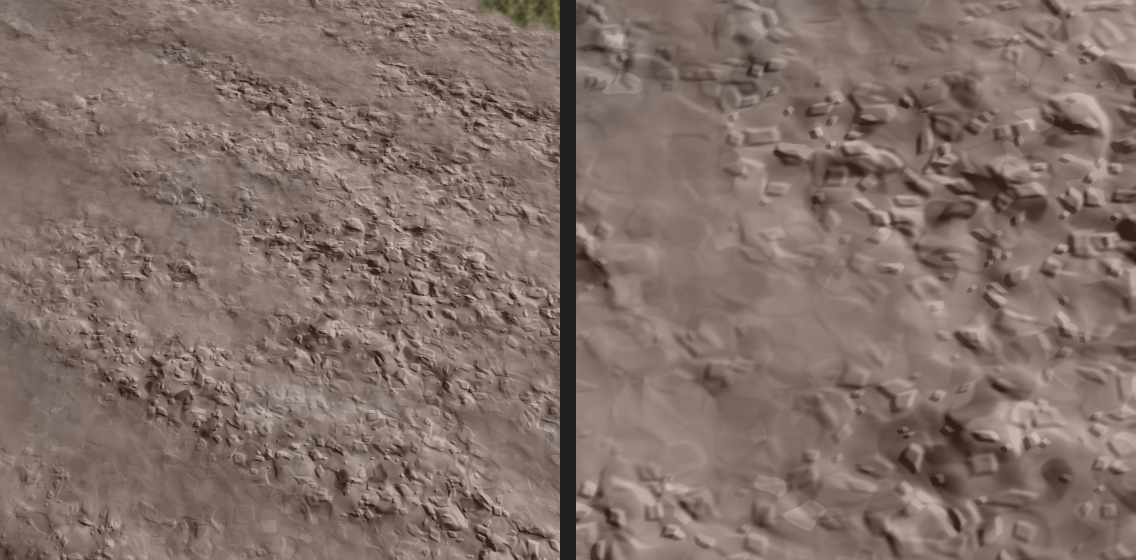
Left: the whole. Right: its middle third, enlarged.
This texture is drawn by a WebGL 1 fragment shader. Its source:

```glsl
precision highp float;
uniform vec2 u_resolution;

float hash(vec2 p) {
  vec3 q = fract(p.xyx * 0.1031);
  q += dot(q, q.yzx + 33.33);
  return fract((q.x + q.y) * q.z);
}

float cornerSlope(vec2 cell, vec2 offset) {
  float angle = 6.2832 * hash(cell);
  return dot(vec2(cos(angle), sin(angle)), offset);
}

// Gradient noise, about -0.7 to 0.7
float noise(vec2 p) {
  vec2 i = floor(p), f = fract(p);
  vec2 s = f * f * f * (f * (f * 6.0 - 15.0) + 10.0);
  vec2 e = vec2(1.0, 0.0);
  float low = mix(cornerSlope(i, f), cornerSlope(i + e, f - e), s.x);
  float high = mix(cornerSlope(i + e.yx, f - e.yx), cornerSlope(i + 1.0, f - 1.0), s.x);
  return mix(low, high, s.y);
}

vec2 turn(vec2 p) {
  return mat2(0.8, 0.6, -0.6, 0.8) * p;
}

// Scattered angular stones with flattened tops, height 0 to 1
float stones(vec2 p) {
  vec2 cell = floor(p);
  float top = 0.0;
  for (int j = -1; j <= 1; j++) {
    for (int i = -1; i <= 1; i++) {
      vec2 id = cell + vec2(float(i), float(j));
      float size = hash(id + 71.0);
      vec2 d = p - id - 0.1 - 0.8 * vec2(hash(id), hash(id + 37.0));
      float angle = 3.1416 * hash(id + 19.0);
      d = mat2(cos(angle), sin(angle), -sin(angle), cos(angle)) * d;
      float reach = mix(length(d * vec2(0.8, 1.25)), abs(d.x) + abs(d.y), 0.6);
      float radius = 0.15 + 0.5 * size * size;
      top = max(top, smoothstep(radius, radius * 0.45, reach) * (0.4 + 0.6 * size));
    }
  }
  return top;
}

// Crumbs with flat faces of random shade, -0.5 to 0.5, on slightly soft cell borders
float crumbs(vec2 p) {
  vec2 cell = floor(p);
  float sum = 0.0, total = 0.0001;
  for (int j = -1; j <= 1; j++) {
    for (int i = -1; i <= 1; i++) {
      vec2 id = cell + vec2(float(i), float(j));
      vec2 d = p - id - vec2(hash(id + 11.0), hash(id + 53.0));
      float weight = exp(-24.0 * dot(d, d));
      sum += weight * (hash(id + 91.0) - 0.5);
      total += weight;
    }
  }
  return sum / total;
}

// Canvas point to receding ground plane
vec2 groundPlane(vec2 p) {
  float depth = 1.0 / (2.3 - p.y);
  return vec2(1.25 * (p.x - 0.3), 2.9) * depth;
}

// Coordinates along and across the wheel ruts
vec2 rutSpace(vec2 q) {
  vec2 r = vec2(q.x - 0.6 * q.y, q.y + 0.6 * q.x);
  r += 0.04 * vec2(noise(q * 5.0 + 7.0), noise(q * 4.0));
  r.y += 0.016 * noise(q * 12.0);
  return r;
}

float roughness(vec2 q) {
  float bands = noise(rutSpace(q) * vec2(2.0, 8.5) + 5.0);
  bands += 0.4 * noise(turn(q) * 8.0) + 0.4 * noise(q * 21.0);
  return smoothstep(-0.35, 0.35, bands + 0.12 * (1.7 - q.y));
}

float height(vec2 p, float rough, float sharp) {
  vec2 q = groundPlane(p);
  vec2 t = turn(q);
  vec2 warped = t + 0.008 * vec2(noise(q * 45.0), noise(q * 45.0 + 40.0));
  float h = 0.004 * noise(rutSpace(q) * vec2(2.0, 8.0));
  h += 0.0038 * mix(0.15, 1.0, rough) * noise(warped * 25.0);
  float grain = 0.0014 * mix(0.3, 1.0, rough) * noise(turn(warped) * 58.0 + 9.0);
  grain += rough * (0.0015 * stones(warped * 34.0) + 0.001 * stones(turn(warped) * 65.0 + 3.0));
  grain += 0.0009 * mix(0.35, 1.0, rough) * crumbs(turn(warped) * 62.0 + 30.0);
  return h + grain * sharp;
}

void main() {
  vec2 p = gl_FragCoord.xy / u_resolution;
  vec2 q = groundPlane(p);
  vec2 rut = rutSpace(q);
  float rough = roughness(q);
  float sharp = mix(0.35, 1.0, smoothstep(0.0, 0.22, p.x + 0.1 * noise(p * 5.0)));

  // Sunlight from the right and above
  vec2 toSun = 0.0035 * vec2(0.84, 0.54);
  float slope = (height(p, rough, sharp) - height(p + toSun, rough, sharp)) / 0.0035;
  float light = slope * mix(1.45, 0.6, p.y);
  light = clamp(light * (light < 0.0 ? 1.05 : 0.9), -0.27, 0.18);

  // Broad soil shades, crumbs, crevices and pale pebbles
  float tone = 0.528 + light + 0.04 * (p.x - 0.5);
  tone += 0.09 * noise(rut * vec2(1.5, 6.0) + 20.0) + 0.05 * noise(q * 14.0);
  vec2 ragged = turn(q) + 0.006 * vec2(noise(q * 80.0), noise(q * 80.0 + 25.0));
  float crumbShade = 0.1 * crumbs(ragged * 48.0) + 0.09 * crumbs(turn(ragged) * 85.0 + 20.0);
  tone += sharp * mix(0.5, 1.0, rough) * crumbShade;
  float crevice = noise(ragged * 34.0 + 13.0) + 0.6 * noise(q * 75.0);
  tone -= 0.17 * rough * sharp * smoothstep(0.2, 0.42, crevice);
  float pebble = smoothstep(0.7, 0.85, stones(ragged * 48.0 + 60.0));
  tone += 0.09 * pebble * sharp * smoothstep(-0.1, 0.3, noise(q * 11.0 + 30.0));
  tone = clamp(tone, 0.2, 0.8);

  // Brown earth with dusty grey patches
  float dust = smoothstep(0.1, 0.6, noise(rut * vec2(3.5, 6.0) + 44.0) + 0.4 * noise(q * 20.0));
  vec3 color = tone + mix(vec3(0.0, -0.07, -0.105), vec3(-0.01, -0.06, -0.08), dust);

  // Grass verge in the far corner
  float verge = p.y + 0.4 * (p.x - 1.0) - 0.93 + 0.04 * noise(p * 22.0);
  float blades = noise(p * vec2(65.0, 45.0)) + 0.6 * noise(turn(p) * 110.0);
  vec3 grass = vec3(0.34, 0.33, 0.22) + blades * vec3(0.22, 0.2, 0.15);
  color = mix(color, grass, smoothstep(-0.01, 0.03, verge));

  gl_FragColor = vec4(color, 1.0);
}
```
